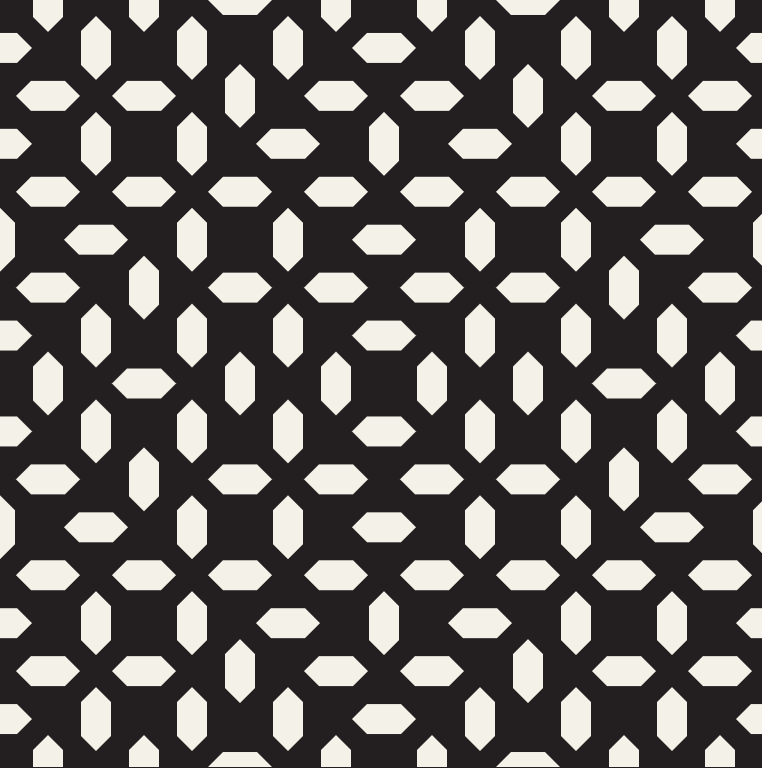
This pattern is drawn by a WebGL 1 fragment shader. Its source:

```glsl
precision highp float;

uniform vec2 u_resolution;

const float CELLS = 16.0;         // lattice steps per pattern period
const float HALF_LENGTH = 0.667;  // centre to pointed tip
const float HALF_WIDTH = 0.3125;  // centre to long side
const float BOTTOM_RIM = 0.0013;  // dark edge, as a share of the height
const vec3 INK = vec3(0.137, 0.122, 0.125);
const vec3 CREAM = vec3(0.957, 0.945, 0.910);

// Nearest lattice point whose column + row is odd
vec2 nearestSite(vec2 p) {
  vec2 diagonal = 2.0 * floor(vec2(p.x + p.y, p.x - p.y) * 0.5) + 1.0;
  return 0.5 * vec2(diagonal.x + diagonal.y, diagonal.x - diagonal.y);
}

// Signed distance to a horizontal bar with right-angled tips
float pointedBar(vec2 p, float halfLength, float halfWidth) {
  p = abs(p);
  return max(p.y - halfWidth, (p.x + p.y - halfLength) * 0.70711);
}

// 1 for an upright bar, 0 for a lying bar
float uprightBar(vec2 site, float period) {
  // Fold into one mirrored quadrant, measured from the quadrant's middle
  vec2 folded = abs(mod(site, period) - 0.5 * period);
  vec2 q = folded - 0.25 * period;
  vec2 size = abs(q);

  // Bars turn on the mirror lines and along the opposing corner steps
  float onMirror = step(0.25 * period - 0.5, max(size.x, size.y));
  float nearAxis = 1.0 - step(0.5, abs(min(size.x, size.y) - 1.0));
  float onStep = nearAxis * step(q.x * q.y, -0.5);
  return mod(folded.y + onMirror + onStep, 2.0);
}

float coverage(float distance, float pixel) {
  return clamp(0.5 - distance / pixel, 0.0, 1.0);
}

void main() {
  vec2 uv = gl_FragCoord.xy / u_resolution.y;
  float pixel = 1.0 / u_resolution.y;

  // Rows run down from the top edge and end at the rim
  vec2 p = CELLS * vec2(uv.x, (1.0 - uv.y) / (1.0 - BOTTOM_RIM));
  vec2 site = nearestSite(p);
  vec2 local = p - site;
  local = mix(local, local.yx, uprightBar(site, CELLS));

  float bar = coverage(pointedBar(local, HALF_LENGTH, HALF_WIDTH), CELLS * pixel);
  bar *= coverage(BOTTOM_RIM - uv.y, pixel);
  gl_FragColor = vec4(mix(INK, CREAM, bar), 1.0);
}
```
